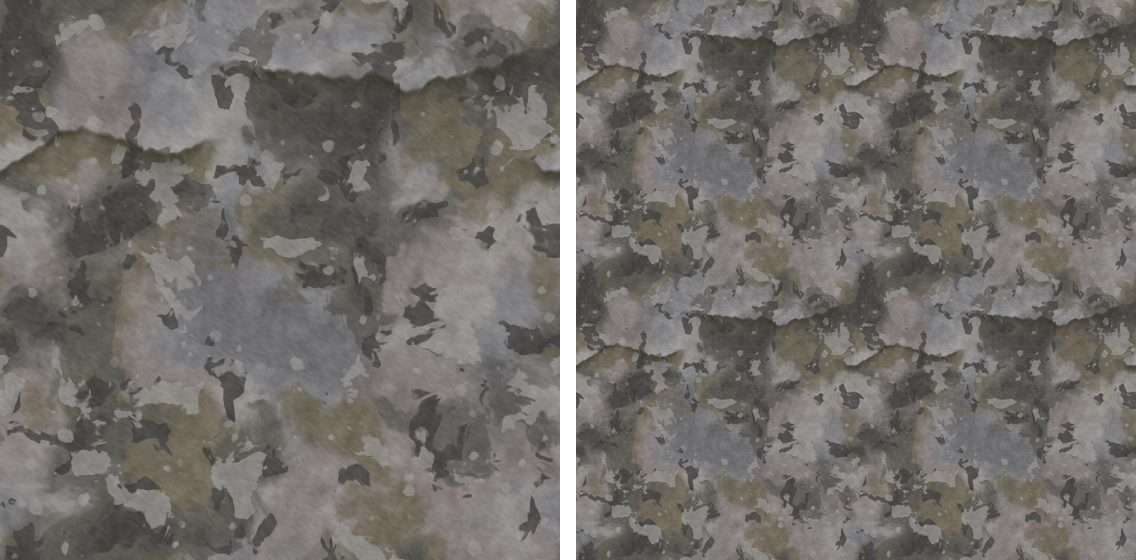
Left, the tile; right, the same tile 2 across and 2 down.
Give the GLSL for this texture, as a Shadertoy shader.

```glsl
// Weathered plaster wall: mauve-grey stone with olive stains, dark ragged grime,
// pale flakes and specks, two overhanging ledges and a fine slanted grain.
// Every layer is wrapping gradient noise, so the square tiles on all sides.

#define WARP 0.035          // how far patch outlines are bent
#define GRIME_LEVEL 0.07    // higher means less dark grime
#define STAIN_LEVEL 0.08    // higher means less olive stain
#define FLAKE_LEVEL 0.44    // higher means fewer pale flakes
#define BLOT_LEVEL 0.36     // higher means fewer black blots
#define SPECK_CELLS 30.0    // whole number of speck cells per side
#define SPECK_SHARE 0.26    // share of cells that hold a speck
#define LEDGE_BEND 0.055    // waviness of the ledges
#define MOTTLE 0.042        // contrast of the small mottling
#define GRAIN 0.030         // contrast of the slanted grain

const vec3 PINK_STONE  = vec3(0.530, 0.498, 0.490);
const vec3 BLUE_STONE  = vec3(0.500, 0.500, 0.512);
const vec3 PALE_STONE  = vec3(0.600, 0.590, 0.575);
const vec3 OLIVE_STAIN = vec3(0.420, 0.392, 0.325);
const vec3 GRIME       = vec3(0.350, 0.346, 0.326);
const vec3 BLACK_GRIME = vec3(0.268, 0.264, 0.258);
const vec3 SHADOW      = vec3(0.225, 0.210, 0.170);
const vec3 FLAKE       = vec3(0.590, 0.585, 0.575);

// Integer hash of a wrapped cell and a seed, 0 to 1
vec3 hash(vec2 cell, float period, float seed) {
    uvec3 v = uvec3(ivec3(vec3(mod(cell, period), seed)));
    v = v * 1664525u + 1013904223u;
    v.x += v.y * v.z; v.y += v.z * v.x; v.z += v.x * v.y;
    v ^= v >> 16u;
    v.x += v.y * v.z; v.y += v.z * v.x; v.z += v.x * v.y;
    return vec3(v >> 8u) / 16777216.0;
}

float corner(vec2 cell, vec2 offset, vec2 f, float period, float seed) {
    vec2 gradient = hash(cell + offset, period, seed).xy * 2.0 - 1.0;
    return dot(gradient, f - offset);
}

// Gradient noise that repeats after a whole period
float noise(vec2 p, float period, float seed) {
    vec2 c = floor(p), f = p - c;
    vec2 u = f * f * f * (f * (f * 6.0 - 15.0) + 10.0);
    float low = mix(corner(c, vec2(0, 0), f, period, seed), corner(c, vec2(1, 0), f, period, seed), u.x);
    float high = mix(corner(c, vec2(0, 1), f, period, seed), corner(c, vec2(1, 1), f, period, seed), u.x);
    return 1.5 * mix(low, high, u.y);
}

float fbm(vec2 uv, float freq, int octaves, float seed) {
    float sum = 0.0, amp = 1.0;
    for (int i = 0; i < octaves; i++) {
        sum += amp * noise(uv * freq + 0.37 * float(i), freq, seed + float(i));
        freq *= 2.0;
        amp *= 0.56;
    }
    return sum;
}

float wrapDelta(float d) { return d - floor(d + 0.5); }

// Ledge: x = shadow under the lip, y = light above it, z = stain running down
vec3 ledge(vec2 uv, vec2 centre, float halfLength, float seed) {
    float bend = LEDGE_BEND * fbm(vec2(uv.x, 0.13), 4.0, 5, seed);
    float d = wrapDelta(uv.y - centre.y - bend);
    float fade = 1.0 - smoothstep(0.55, 1.0, abs(wrapDelta(uv.x - centre.x)) / halfLength);
    float depth = 0.022 + 0.016 * noise(vec2(uv.x * 6.0, 0.4), 6.0, seed + 9.0);
    float below = 1.0 - smoothstep(-0.007, 0.005, d);
    float fall = min(d, 0.0);
    return fade * vec3(below * exp(fall / depth),
                       (1.0 - below) * exp(-max(d, 0.0) / 0.06),
                       below * exp(fall / 0.09));
}

// Scattered round specks, mostly tiny
float specks(vec2 uv, float seed) {
    vec2 p = uv * SPECK_CELLS, cell = floor(p);
    float mask = 0.0;
    for (int k = 0; k < 9; k++) {
        vec2 c = cell + vec2(k % 3 - 1, k / 3 - 1);
        vec3 place = hash(c, SPECK_CELLS, seed), kind = hash(c, SPECK_CELLS, seed + 1.0);
        float radius = 0.06 + 0.34 * place.z * place.z * place.z;
        float d = length(p - c - place.xy) - radius;
        float dot1 = (1.0 - smoothstep(-0.07, 0.07, d)) * (0.35 + 0.5 * kind.y);
        mask = max(mask, dot1 * step(kind.x, SPECK_SHARE));
    }
    return mask;
}

void mainImage(out vec4 fragColor, in vec2 fragCoord) {
    vec2 uv = fragCoord / iResolution.xy;
    vec2 p = uv + WARP * vec2(fbm(uv, 5.0, 4, 10.0), fbm(uv, 5.0, 4, 20.0));
    vec3 rim = ledge(uv, vec2(0.16, 0.75), 0.27, 30.0) + ledge(uv, vec2(0.68, 0.87), 0.36, 45.0);
    float mottle = fbm(uv, 28.0, 4, 60.0);

    // Bare stone
    vec3 color = mix(PINK_STONE, BLUE_STONE, smoothstep(-0.3, 0.3, fbm(p, 3.0, 3, 70.0)));
    float bloom = fbm(p, 4.0, 5, 80.0);
    color = mix(color, PALE_STONE, 0.8 * smoothstep(0.0, 0.6, bloom + 0.25 * rim.y));
    color *= 1.0 - 0.13 * smoothstep(0.05, 0.6, -bloom);

    // Olive stain, strongest below the ledges
    float stain = fbm(p, 3.0, 6, 90.0) + 0.45 * rim.z - 0.4 * rim.y;
    color = mix(color, OLIVE_STAIN, 0.85 * smoothstep(-0.12, 0.2, stain - STAIN_LEVEL));

    // Grime with edges that go from crisp to soft
    float softness = mix(0.04, 0.3, smoothstep(-0.2, 0.25, noise(p * 4.0, 4.0, 100.0)));
    float grime = fbm(p, 4.0, 6, 110.0) - 0.25 * rim.y - GRIME_LEVEL;
    float density = 0.78 + 0.3 * fbm(p, 8.0, 4, 120.0);
    color = mix(color, GRIME, smoothstep(-softness, softness, grime) * clamp(density, 0.45, 1.0));
    color = mix(color, BLACK_GRIME, 0.75 * smoothstep(0.2, 0.6, grime + 0.25 * mottle));

    // Black blots and pale flakes
    float blot = fbm(p, 11.0, 4, 130.0) + 0.25 * grime;
    color = mix(color, BLACK_GRIME, 0.8 * smoothstep(-0.05, 0.06, blot - BLOT_LEVEL));
    float flake = fbm(p, 8.0, 5, 140.0) + 0.2 * stain;
    color = mix(color, FLAKE, 0.75 * smoothstep(-0.04, 0.06, flake - FLAKE_LEVEL));
    color = mix(color, FLAKE, specks(uv + 0.006 * vec2(mottle, -mottle), 150.0));

    // Ledge relief, mottling and grain sheared by whole steps to keep the wrap
    color = mix(color, SHADOW, 0.85 * clamp(rim.x, 0.0, 1.0));
    color += 0.03 * rim.y + MOTTLE * mottle;
    vec2 slant = vec2(uv.x, 2.0 * uv.y + uv.x);
    color += GRAIN * fbm(slant, 70.0, 2, 160.0);

    fragColor = vec4(clamp(color, 0.0, 1.0), 1.0);
}
```
